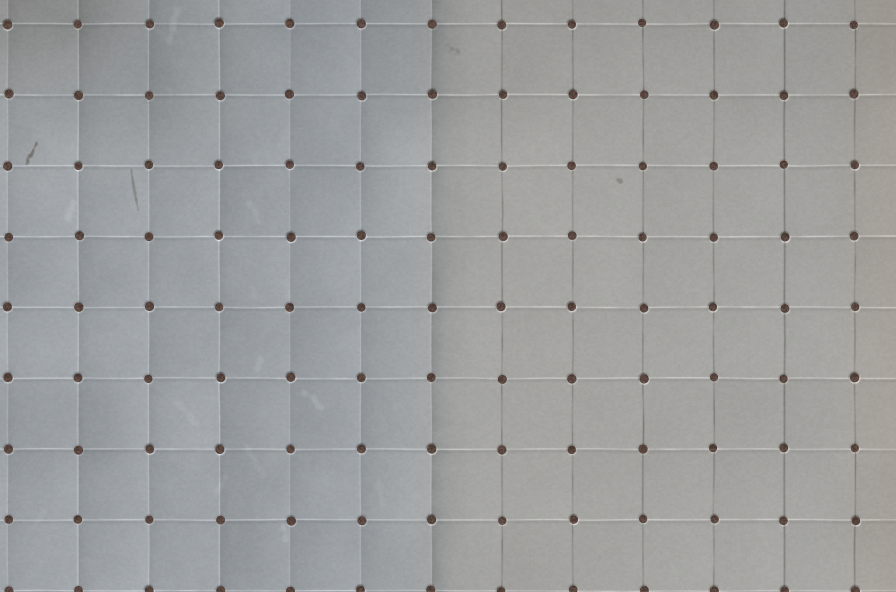
This texture is drawn by a WebGL 2 fragment shader. Its source:

```glsl
#version 300 es
precision highp float;
uniform vec2 u_resolution;
out vec4 fragColor;

const vec2 PITCH = vec2(0.1192, 0.1197);
const vec2 ORIGIN = vec2(0.0138, 0.002);
const float HOLE_RADIUS = 0.0074;
const float STEP_COLUMN = 6.0;
const vec3 COOL_METAL = vec3(0.605, 0.623, 0.638);
const vec3 WARM_METAL = vec3(0.643, 0.641, 0.630);
const vec3 EDGE_TINT = vec3(0.655, 0.625, 0.595);
const vec3 HOLE_DARK = vec3(0.25, 0.19, 0.165);
const vec3 HOLE_LIGHT = vec3(0.43, 0.35, 0.32);
const vec3 STAIN = vec3(0.40, 0.38, 0.35);

float hash(vec2 p) {
  vec3 q = fract(vec3(p.xyx) * 0.1031);
  q += dot(q, q.yzx + 33.33);
  return fract((q.x + q.y) * q.z);
}

float noise(vec2 p) {
  vec2 i = floor(p), f = fract(p);
  f = f * f * (3.0 - 2.0 * f);
  return mix(mix(hash(i), hash(i + vec2(1, 0)), f.x),
             mix(hash(i + vec2(0, 1)), hash(i + vec2(1, 1)), f.x), f.y);
}

float fbm(vec2 p) {
  float sum = 0.0, gain = 0.5;
  for (int i = 0; i < 5; i++) {
    sum += gain * noise(p);
    p = p * 2.03 + 17.3;
    gain *= 0.5;
  }
  return sum;
}

// Soft line that keeps its weight when thinner than a pixel.
float line(float d, float width, float px) {
  float w = max(width, 0.6 * px);
  return exp(-d * d / (w * w)) * width / w;
}

// Shade that starts at a seam and fades to its positive side.
float fade(float d, float reach, float px) {
  return smoothstep(-px, px, d) * exp(-max(d, 0.0) / reach);
}

float segment(vec2 p, vec2 a, vec2 b) {
  vec2 ab = b - a;
  return length(p - a - ab * clamp(dot(p - a, ab) / dot(ab, ab), 0.0, 1.0));
}

// Brushed metal: cool to warm tint, clouds, cell tones and grain.
vec3 metal(vec2 p, vec2 cell, vec2 f, float aspect) {
  float warm = smoothstep(0.6, 0.85, p.x);
  vec3 col = mix(COOL_METAL, WARM_METAL, warm);
  col = mix(col, EDGE_TINT, 0.7 * smoothstep(aspect - 0.13, aspect, p.x));
  float corner = smoothstep(0.65, 1.05, p.y) * smoothstep(0.5, 0.0, p.x);
  col -= corner * vec3(0.03, 0.045, 0.065);
  col -= 0.035 * smoothstep(0.7, 1.0, p.y);
  col += (f.x - 0.5) * mix(0.045, 0.012, warm) + (0.5 - f.y) * 0.012;
  col += (hash(cell + 40.0) - 0.5) * mix(0.022, 0.01, warm);
  col += (fbm(p * 7.0 + 3.0) - 0.48) * mix(0.09, 0.04, warm);
  col += (noise(p * vec2(170.0, 230.0)) - 0.5) * 0.018;
  return col + (noise(p * 420.0) - 0.5) * 0.02;
}

// Brightness change from the creases; d is the offset to the nearest seams.
float seams(vec2 p, vec2 d, vec2 node, float px) {
  float worn = noise(p * 38.0);
  float right = step(STEP_COLUMN + 0.5, node.x);
  float shade = line(d.y, 0.0015, px) * mix(0.07, 0.16, worn);
  shade -= line(d.y + 0.0035, 0.003, px) * 0.035;
  float strength = mix(0.3, 1.0, hash(vec2(node.x, 91.0)));
  float ridge = line(d.x + 0.001, 0.0016, px) * 0.08 - fade(d.x, 0.013, px) * 0.045;
  float groove = -line(d.x, 0.0016, px) * mix(0.06, 0.18, worn);
  shade += mix(ridge, groove, right) * strength;
  float isStep = 1.0 - step(0.5, abs(node.x - STEP_COLUMN));
  shade -= isStep * fade(d.x, 0.022, px) * mix(0.03, 0.08, worn);
  float isLap = 1.0 - step(0.5, abs(node.x - 11.0));
  return shade - isLap * line(d.x, 0.002, px) * 0.08;
}

// Scattered pale scuffs, mostly on the cool side.
float scuffs(vec2 p) {
  float sum = 0.0;
  for (int i = 0; i < 16; i++) {
    vec2 seed = vec2(float(i), 7.0);
    vec2 at = vec2(hash(seed) * 0.75, hash(seed + 11.0));
    float angle = mix(0.9, 2.6, hash(seed + 23.0));
    vec2 arm = vec2(cos(angle), sin(angle)) * mix(0.008, 0.03, hash(seed + 31.0));
    float d = segment(p, at - arm, at + arm) + (noise(p * 90.0) - 0.5) * 0.008;
    sum += smoothstep(0.008, 0.0, d) * mix(0.01, 0.05, hash(seed + 47.0));
  }
  return sum;
}

float stain(vec2 p, vec2 a, vec2 b, float width) {
  float d = segment(p, a, b) + (noise(p * 160.0) - 0.5) * width;
  return smoothstep(width, 0.0, d);
}

// Punched hole with a lit lower lip and a rusty, uneven floor.
vec3 punch(vec3 col, vec2 d, vec2 node, float px) {
  vec2 q = d - (vec2(hash(node + 5.0), hash(node + 19.0)) - 0.5) * 0.004;
  float r = HOLE_RADIUS * mix(0.92, 1.06, hash(node + 29.0));
  float rim = line(length(q) - r - 0.001, 0.0018, px);
  float facing = dot(normalize(q + 1e-5), vec2(0.4, -0.9));
  col += rim * facing * mix(0.06, 0.24, hash(node + 37.0));
  float rust = noise(q * 420.0 + node * 9.0) * 0.7 + 0.3 * smoothstep(r, -r, q.y);
  vec3 inside = mix(HOLE_DARK, HOLE_LIGHT, rust);
  return mix(col, inside, smoothstep(0.6 * px, -0.6 * px, length(q) - r));
}

void main() {
  float px = 1.0 / u_resolution.y;
  vec2 p = gl_FragCoord.xy * px;
  vec2 g = (p - ORIGIN) / PITCH;
  vec2 node = floor(g + 0.5);
  vec2 d = (g - node) * PITCH;
  vec2 wobble = (vec2(noise(p.yx * 14.0), noise(p * 14.0 + 50.0)) - 0.5) * 0.002;

  vec3 col = metal(p, floor(g), fract(g), u_resolution.x * px);
  col += seams(p, d + wobble, node, px) + scuffs(p);
  float marks = stain(p, vec2(0.061, 0.757), vec2(0.045, 0.724), 0.004);
  marks += 0.6 * stain(p, vec2(0.221, 0.714), vec2(0.233, 0.645), 0.003);
  marks += 0.5 * stain(p, vec2(0.763, 0.918), vec2(0.771, 0.915), 0.009);
  marks += 0.6 * stain(p, vec2(1.044, 0.696), vec2(1.048, 0.692), 0.006);
  col = mix(col, STAIN, 0.7 * min(marks, 1.0));
  fragColor = vec4(punch(col, d, node, px), 1.0);
}
```
